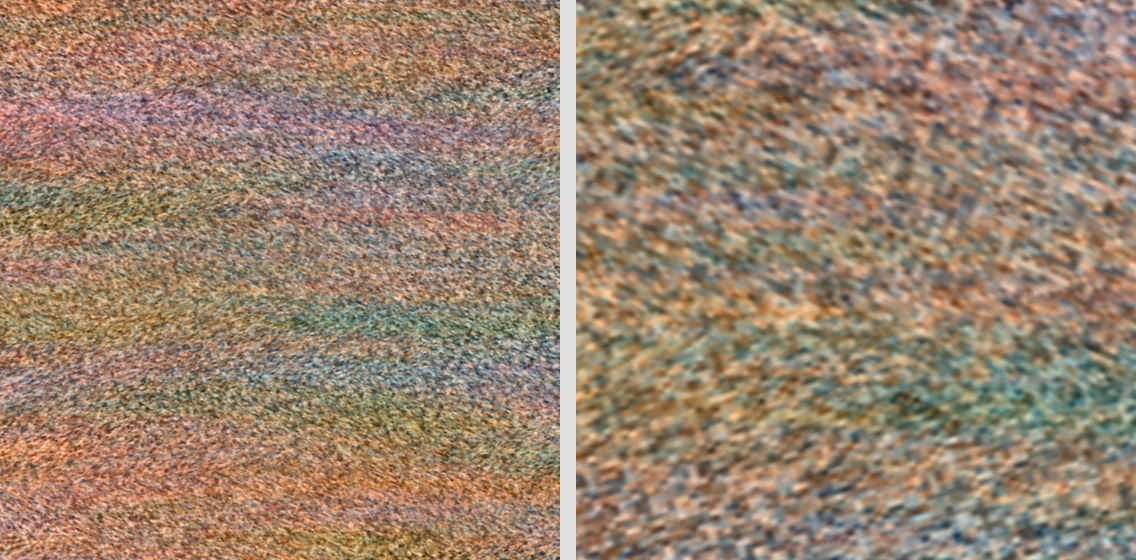
Left, the full canvas; right, a detail of the centre.
Write a three.js fragment shader that draws this texture.

```glsl
// Grainy woven-looking surface: soft horizontal colour bands (orange, olive,
// grey-teal, mauve) under a dense short-fibre grain. Stretched value noise
// makes both; the fibres lean down to the right, in patches up to the right.

#define BASE_COLOR vec3(0.605, 0.512, 0.415)
#define WARM_SHIFT vec3(0.105, -0.012, -0.065)
#define OLIVE_SHIFT vec3(-0.030, 0.004, -0.085)
#define GRAIN_TINT vec3(0.275, 0.250, 0.220)
#define GRAIN_CHROMA vec3(0.110, -0.005, -0.075)
#define BAND_SCALE vec2(1.3, 9.0)
#define FIBRE_SCALE vec2(115.0, 235.0)
#define SPECK_SCALE vec2(215.0, 310.0)
#define FIBRE_TILT 0.42
#define WISP_DEPTH 0.035

varying vec2 vUv;

float hash(vec2 p) {
  vec3 q = fract(vec3(p.xyx) * 0.1031);
  q += dot(q, q.yzx + 33.33);
  return fract((q.x + q.y) * q.z);
}

// Smooth value noise from -1 to 1.
float noise(vec2 p) {
  vec2 cell = floor(p);
  vec2 f = fract(p);
  f = f * f * (3.0 - 2.0 * f);
  float low = mix(hash(cell), hash(cell + vec2(1.0, 0.0)), f.x);
  float high = mix(hash(cell + vec2(0.0, 1.0)), hash(cell + vec2(1.0)), f.x);
  return mix(low, high, f.y) * 2.0 - 1.0;
}

// Long horizontal bands with finer streaks inside them.
float bands(vec2 p, float seed) {
  float sum = 0.0;
  float weight = 0.9;
  vec2 scale = BAND_SCALE;
  for (int i = 0; i < 4; i++) {
    sum += weight * noise(p * scale + seed + float(i) * 17.3);
    scale *= vec2(2.0, 2.3);
    weight *= 0.65;
  }
  return sum;
}

// Short fibres and small specks along one leaning direction.
float fibres(vec2 p, float angle, float seed) {
  float c = cos(angle);
  float s = sin(angle);
  vec2 q = vec2(c * p.x + s * p.y, c * p.y - s * p.x) + 2.0;
  return 0.72 * noise(q * FIBRE_SCALE + seed)
       + 0.70 * noise(q * SPECK_SCALE + seed + 71.0);
}

// Two leaning layers, blended so that the contrast stays even.
float grain(vec2 p, float lean, float seed) {
  float down = fibres(p, -FIBRE_TILT, seed);
  float up = fibres(p, FIBRE_TILT * 0.7, seed + 131.0);
  return mix(down, up, lean) / length(vec2(1.0 - lean, lean));
}

void main() {
  // Bands, bent a little so that they do not run dead level
  vec2 bent = vUv;
  bent.y += 0.022 * noise(vUv * vec2(2.2, 3.0) + 5.0);
  float warm = bands(bent, 11.0);
  float olive = bands(bent, 47.0);
  float wisp = noise(bent * vec2(5.0, 58.0) + 83.0);
  vec3 color = BASE_COLOR + warm * WARM_SHIFT + olive * OLIVE_SHIFT;
  color += WISP_DEPTH * wisp;

  // Grain: light fibres turn peach, dark ones grey-teal
  float lean = smoothstep(-0.1, 0.8, noise(vUv * vec2(3.0, 11.0) + 29.0));
  float strength = 1.0 + 0.16 * noise(bent * vec2(2.0, 13.0) + 61.0);
  color += strength * GRAIN_TINT * grain(vUv, lean, 3.0);
  color += GRAIN_CHROMA * grain(vUv, lean, 211.0);

  gl_FragColor = vec4(clamp(color, 0.0, 1.0), 1.0);
}
```
